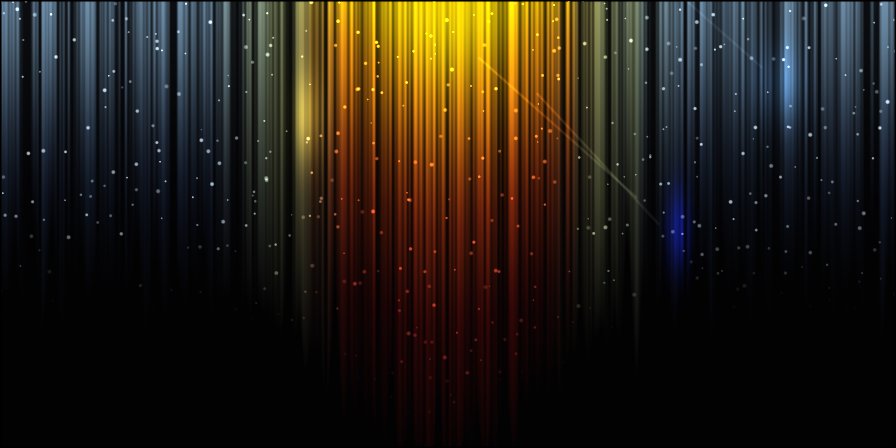
Write a WebGL 1 fragment shader that draws this background.

```glsl
precision highp float;
// Curtain of glowing vertical light streaks, yellow at the centre and steel blue at the sides, with sparks.

uniform vec2 u_resolution;

const vec3 YELLOW = vec3(1.0, 0.87, 0.02);
const vec3 AMBER = vec3(0.96, 0.56, 0.06);
const vec3 RUST = vec3(0.62, 0.19, 0.05);
const vec3 EMBER = vec3(0.36, 0.04, 0.03);
const vec3 OLIVE = vec3(0.43, 0.46, 0.30);
const vec3 STEEL = vec3(0.33, 0.43, 0.51);
const vec3 NAVY = vec3(0.10, 0.16, 0.28);

float hash(float n) {
    n = fract(n * 0.1031);
    n *= n + 33.33;
    return fract(n * (n + n));
}

float hash2(vec2 p) {
    vec3 q = fract(p.xyx * 0.1031);
    q += dot(q, q.yzx + 33.33);
    return fract((q.x + q.y) * q.z);
}

// One-dimensional gradient noise, about -0.5 to 0.5
float gradientNoise(float x) {
    float cell = floor(x);
    float f = x - cell;
    float a = (hash(cell) * 2.0 - 1.0) * f;
    float b = (hash(cell + 1.0) * 2.0 - 1.0) * (f - 1.0);
    return mix(a, b, f * f * (3.0 - 2.0 * f));
}

// Layered streak brightness across the width
float streaks(float x) {
    float sum = 0.48;
    float frequency = 46.0;
    for (int i = 0; i < 4; i++) {
        sum += 0.72 * gradientNoise(x * frequency + 17.3 * float(i) + 5.0);
        frequency *= 1.83;
    }
    return smoothstep(0.02, 0.95, sum);
}

// Heat colours from the top edge downwards
vec3 heatRamp(float depth) {
    vec3 color = mix(YELLOW, AMBER, smoothstep(0.0, 0.24, depth));
    color = mix(color, RUST, smoothstep(0.18, 0.55, depth));
    return mix(color, EMBER, smoothstep(0.45, 0.8, depth));
}

// Colour of the curtain by distance from its centre and depth
vec3 curtainColor(float side, float depth) {
    vec3 cool = mix(STEEL, NAVY, smoothstep(0.05, 0.55, depth));
    vec3 outer = mix(OLIVE, cool, smoothstep(0.17, 0.27, side));
    vec3 heat = heatRamp(depth + side * 0.9);
    return mix(heat, outer, smoothstep(0.105, 0.175, side));
}

float softGlow(vec2 p, vec2 center, vec2 size) {
    vec2 q = (p - center) / size;
    return exp(-dot(q, q));
}

float segmentLine(vec2 p, vec2 a, vec2 b, float width) {
    vec2 along = b - a;
    float t = clamp(dot(p - a, along) / dot(along, along), 0.0, 1.0);
    return 1.0 - smoothstep(0.0, width, length(p - a - along * t));
}

// One spark at a random place in some of the grid cells
float sparkLayer(vec2 p, float cells, float seed, float density) {
    vec2 grid = p * cells;
    vec2 cell = floor(grid);
    vec2 id = cell + seed;
    vec2 center = 0.2 + 0.6 * vec2(hash2(id), hash2(id + 41.7));
    float radius = mix(0.0028, 0.0065, hash2(id + 83.1));
    float dist = length(grid - cell - center) / cells;
    float present = step(hash2(id + 12.9), density);
    return present * (1.0 - smoothstep(radius * 0.3, radius, dist)) * mix(0.35, 1.0, hash2(id + 59.3));
}

void main() {
    vec2 uv = gl_FragCoord.xy / u_resolution;
    vec2 p = gl_FragCoord.xy / u_resolution.y;
    float depth = 1.0 - uv.y;
    float side = abs(uv.x - 0.497);

    // Streaks of uneven length, longest in the middle
    float streak = streaks(uv.x);
    float core = exp(-pow(side / 0.15, 2.0));
    float reach = mix(0.65, 1.02, core) + 0.32 * gradientNoise(uv.x * 95.0 + 3.0);
    float fade = pow(clamp(1.0 - depth / reach, 0.0, 1.0), mix(1.15, 0.7, core));
    float tint = max(side + 0.035 * gradientNoise(uv.x * 70.0), 0.0);
    vec3 light = curtainColor(tint, depth);
    vec3 color = vec3(0.008, 0.006, 0.009) + light * fade * mix(0.1, 1.3, streak);

    // Bright source at the top and small side glows
    float source = softGlow(uv, vec2(0.5, 1.02), vec2(0.075, 0.19));
    color = mix(color, YELLOW * mix(0.88, 1.08, streak), source * 0.9);
    float shine = 0.25 + streak;
    color += vec3(0.42, 0.36, 0.10) * shine * softGlow(uv, vec2(0.345, 0.74), vec2(0.018, 0.10));
    color += vec3(0.13, 0.24, 0.36) * shine * softGlow(uv, vec2(0.87, 0.82), vec2(0.028, 0.09));
    color += vec3(0.03, 0.06, 0.42) * shine * softGlow(uv, vec2(0.757, 0.49), vec2(0.012, 0.09));

    // Faint slanted scratches
    vec2 q = vec2(uv.x * 2.0, uv.y);
    float scratch = segmentLine(q, vec2(1.07, 0.87), vec2(1.42, 0.56), 0.005);
    scratch += segmentLine(q, vec2(1.20, 0.79), vec2(1.47, 0.50), 0.005);
    scratch += 0.6 * segmentLine(q, vec2(1.53, 1.0), vec2(1.70, 0.85), 0.005);
    color += light * scratch * 0.25;

    // Sparks take the local hue and thin out downwards
    float sparks = 0.0;
    for (int i = 0; i < 3; i++) {
        float layer = float(i);
        sparks += sparkLayer(p + 0.37 * layer, 15.0 + 5.0 * layer, 7.0 + 31.0 * layer, 0.25);
    }
    float visible = smoothstep(mix(0.72, 1.0, core), mix(0.4, 0.7, core), depth);
    vec3 sparkColor = mix(vec3(0.75, 0.82, 0.85), light * 1.3 + 0.12, smoothstep(0.3, 0.12, side));
    color += sparkColor * sparks * visible * 0.85;

    // Thin black frame
    vec2 margin = min(uv, 1.0 - uv) * vec2(2.0, 1.0);
    color *= smoothstep(0.001, 0.006, min(margin.x, margin.y));
    gl_FragColor = vec4(clamp(color, 0.0, 1.0), 1.0);
}
```
